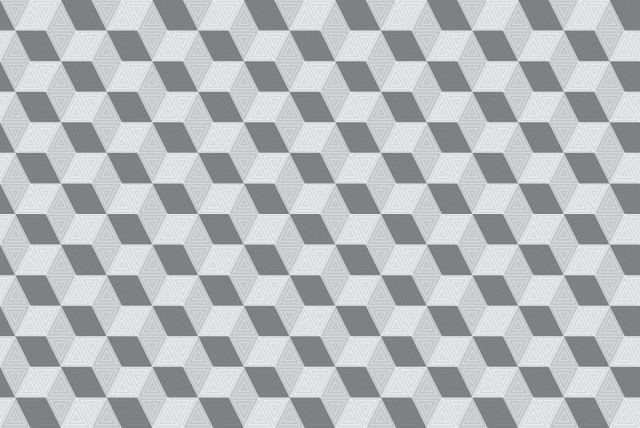
Reproduce this pattern procedurally as a Shadertoy shader.

```glsl
// Tumbling-block tiling of light, mid and dark grey rhombi, engraved with nested triangles.
#define REPEATS 7.0                    // blocks across
#define ROWS 14.0                      // half-block rows, even so that it wraps
#define LIGHT vec3(0.878, 0.886, 0.890)
#define MID vec3(0.796, 0.804, 0.808)
#define DARK vec3(0.498, 0.502, 0.510)
#define GROOVE_PITCH 0.103             // in triangle sides, a third of the inradius
#define LIGHT_RELIEF 0.040
#define MID_RELIEF 0.045
#define DARK_RELIEF 0.012
#define SAMPLES 4                      // supersampling per axis

// Distance from the nearest whole number
float toLattice(float x) {
    return abs(x - floor(x + 0.5));
}

vec3 blocks(vec2 uv) {
    // Units: one triangle side across, one row down
    vec2 p = vec2(uv.x * 3.0 * REPEATS, (1.0 - uv.y) * ROWS);
    float down = fract(p.y);
    float evenRow = 1.0 - mod(floor(p.y), 2.0);
    float along = p.x - 0.5 - 1.5 * evenRow;

    // Sheared coordinates follow the two slanted edge directions
    float fall = mod(along - 0.5 * down, 3.0);
    float rise = mod(along + 0.5 * down, 3.0);

    // Choose the face of the block
    vec3 face = MID;
    float relief = MID_RELIEF;
    if (fall < 1.0) {
        face = DARK;
        relief = DARK_RELIEF;
    } else if (rise > 2.0) {
        face = LIGHT;
        relief = LIGHT_RELIEF;
    }

    // Concentric grooves at equal distances from the triangle edges
    float slant = min(toLattice(fall), toLattice(rise)) * 2.0 / sqrt(5.0);
    float edge = min(slant, toLattice(down));
    return face + relief * cos(6.2831853 * edge / GROOVE_PITCH);
}

void mainImage(out vec4 fragColor, in vec2 fragCoord) {
    // Average a grid of samples to smooth edges and fine grooves
    vec3 sum = vec3(0.0);
    for (int j = 0; j < SAMPLES; j++) {
        for (int i = 0; i < SAMPLES; i++) {
            vec2 offset = (vec2(i, j) + 0.5) / float(SAMPLES) - 0.5;
            sum += blocks((fragCoord + offset) / iResolution.xy);
        }
    }
    fragColor = vec4(sum / float(SAMPLES * SAMPLES), 1.0);
}
```
